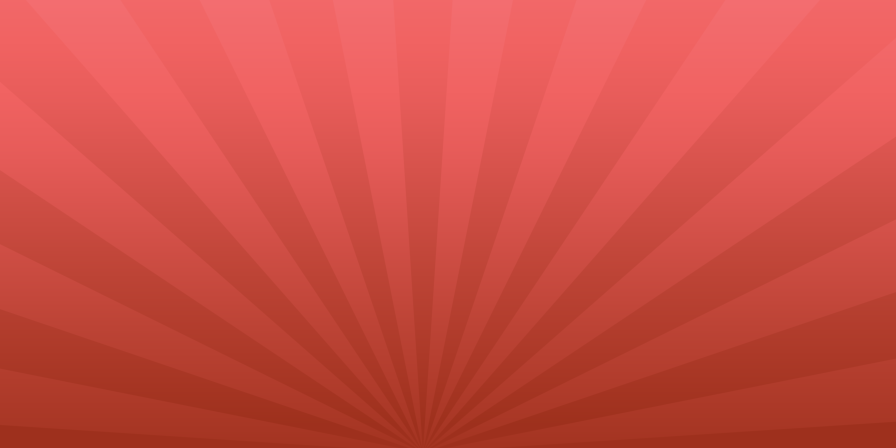
Give the GLSL for this background, as a Shadertoy shader.

```glsl
const float PI = 3.14159265;
const float RAY_STEP = PI / 24.0;      // angular width of one ray
const float RAY_SHIFT = 0.055;         // how far rays slide along the gradient
const vec2 RAY_ORIGIN = vec2(0.472, -0.0105);

const vec3 RUST = vec3(0.620, 0.190, 0.112);
const vec3 BRICK = vec3(0.740, 0.265, 0.210);
const vec3 CORAL = vec3(0.905, 0.360, 0.350);
const vec3 SALMON = vec3(0.944, 0.387, 0.383);
const vec3 PINK = vec3(0.950, 0.418, 0.425);

// Linear blend weight between two heights
float ramp(float low, float high, float value) {
    return clamp((value - low) / (high - low), 0.0, 1.0);
}

// Vertical gradient, continued slightly above the top edge
vec3 verticalGradient(float height) {
    vec3 color = mix(RUST, BRICK, ramp(0.0, 0.33, height));
    color = mix(color, CORAL, ramp(0.33, 0.72, height));
    color = mix(color, SALMON, ramp(0.72, 0.85, height));
    return color + (PINK - SALMON) * max(height - 0.85, 0.0) / 0.15;
}

// Coverage of the light rays; a dark ray points straight up
float rayMask(vec2 offset, float stepAngle, float pixel) {
    float phase = atan(offset.x, offset.y) / stepAngle;
    float sector = abs(mod(phase + 1.0, 2.0) - 1.0) - 0.5;
    float edgeDistance = sector * stepAngle * length(offset);
    return smoothstep(-0.75 * pixel, 0.75 * pixel, edgeDistance);
}

void mainImage(out vec4 fragColor, in vec2 fragCoord) {
    float pixel = 1.0 / iResolution.y;
    float aspect = iResolution.x * pixel;
    vec2 point = fragCoord * pixel;
    vec2 origin = vec2(RAY_ORIGIN.x * aspect, RAY_ORIGIN.y);

    // Blend the darker and lighter gradients across the rays
    float light = rayMask(point - origin, RAY_STEP, pixel);
    vec3 darkRay = verticalGradient(point.y - RAY_SHIFT);
    vec3 lightRay = verticalGradient(point.y + RAY_SHIFT);
    fragColor = vec4(mix(darkRay, lightRay, light), 1.0);
}
```
